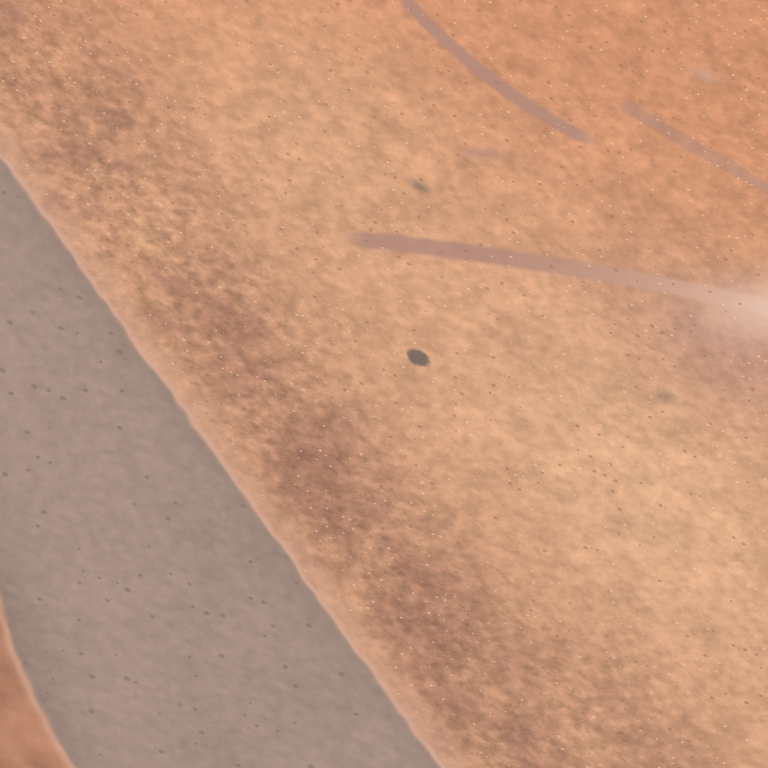
This texture is drawn by a WebGL 1 fragment shader. Its source:

```glsl
precision highp float;
// Weathered orange ground crossed by a slanted grey stone band with pale rims.
// Layered value noise makes the mottling; cell-scattered ellipses make the grit;
// bowed segments make the mauve streaks, and soft blobs tint broad regions.
uniform vec2 u_resolution;

const vec3 SAND = vec3(0.835, 0.630, 0.495);
const vec3 PALE_SAND = vec3(0.865, 0.675, 0.535);
const vec3 RUST = vec3(0.815, 0.565, 0.425);
const vec3 BROWN = vec3(0.645, 0.470, 0.390);
const vec3 MAUVE = vec3(0.700, 0.535, 0.485);
const vec3 STONE = vec3(0.650, 0.556, 0.508);
const vec3 STONE_SHADE = vec3(0.500, 0.430, 0.395);
const vec3 RIM = vec3(0.830, 0.660, 0.575);
const vec3 GLOW = vec3(0.910, 0.770, 0.690);
const vec3 PEBBLE = vec3(0.455, 0.405, 0.370);
const vec3 CHALK = vec3(0.930, 0.800, 0.690);
const float GRAIN_TILT = -0.45;
const float STREAK_WIDTH = 0.0095;

float hash(vec2 p) {
  vec3 q = fract(vec3(p.xyx) * 0.1031);
  q += dot(q, q.yzx + 33.33);
  return fract((q.x + q.y) * q.z);
}

float noise(vec2 p) {
  vec2 i = floor(p), f = fract(p);
  f = f * f * (3.0 - 2.0 * f);
  return mix(mix(hash(i), hash(i + vec2(1.0, 0.0)), f.x),
             mix(hash(i + vec2(0.0, 1.0)), hash(i + vec2(1.0)), f.x), f.y);
}

float fbm(vec2 p) {
  float sum = 0.0, amp = 0.5;
  for (int i = 0; i < 5; i++) {
    sum += amp * noise(p);
    p = mat2(1.6, 1.2, -1.2, 1.6) * p + 17.3;
    amp *= 0.56;
  }
  return sum / 1.07;
}

vec2 rotate(vec2 p, float a) {
  float c = cos(a), s = sin(a);
  return vec2(c * p.x + s * p.y, c * p.y - s * p.x);
}

// Soft elliptical spot: 1 at its centre, fading out past its radii.
float blob(vec2 p, vec2 centre, vec2 radii, float angle) {
  vec2 d = rotate(p - centre, angle) / radii;
  return exp(-dot(d, d));
}

// One randomly placed, randomly sized fleck in a share of the grid cells.
float flecks(vec2 p, float scale, float share, float seed) {
  vec2 q = p * scale + seed;
  vec2 id = floor(q);
  vec2 centre = 0.3 + 0.4 * vec2(hash(id + 3.1), hash(id + 8.7));
  vec2 d = (fract(q) - centre) * vec2(1.0, 1.6);
  float radius = mix(0.12, 0.30, hash(id + 5.9));
  return step(hash(id + 1.3), share) * (1.0 - smoothstep(radius * 0.4, radius, length(d)));
}

// Signed distance to the line a-b, positive on its upper right side.
float edgeSide(vec2 p, vec2 a, vec2 b) {
  vec2 d = normalize(b - a);
  return dot(p - a, vec2(-d.y, d.x));
}

// Tapered segment bent sideways by bow at its middle.
float streak(vec2 p, vec2 a, vec2 b, float bow, float width) {
  vec2 d = b - a;
  float t = dot(p - a, d) / dot(d, d);
  float off = abs(edgeSide(p, a, b) - bow * 4.0 * t * (1.0 - t));
  float ends = smoothstep(0.0, 0.07, t) * (1.0 - smoothstep(0.88, 1.0, t));
  float w = width * (0.45 + 0.55 * ends);
  return ends * (1.0 - smoothstep(w * 0.55, w * 1.15, off));
}

void main() {
  vec2 p = gl_FragCoord.xy / u_resolution;
  vec2 grain = rotate(p, GRAIN_TILT);
  float broad = fbm(p * 7.0 + 4.0);
  float mottle = fbm(grain * vec2(24.0, 36.0));
  float fine = fbm(grain * vec2(75.0, 125.0) + 9.0);
  float wobble = (noise(p * 45.0) - 0.5) * 0.005;
  float side = edgeSide(p, vec2(0.0, 0.798), vec2(0.573, 0.0)) + wobble;
  float corner = edgeSide(p, vec2(0.0, 0.219), vec2(0.098, 0.0)) + wobble
               + 0.010 * sin(p.y * 14.3);

  // Ground: broad tints, then the dirty belt beside the band.
  vec3 ground = mix(SAND, RUST, smoothstep(0.55, 1.05, p.y + 0.35 * (p.x - 0.5)) * 0.8);
  ground = mix(ground, PALE_SAND, 0.9 * blob(p, vec2(0.84, 0.36), vec2(0.30, 0.15), -0.75));
  ground = mix(ground, PALE_SAND, 0.5 * blob(p, vec2(0.42, 0.84), vec2(0.22, 0.15), -0.6));
  float belt = exp(-pow((side - 0.10) / 0.105, 2.0));
  belt = max(belt, 0.8 * blob(p, vec2(0.76, 0.07), vec2(0.20, 0.11), -0.5));
  float dirt = belt * smoothstep(0.28, 0.72, 0.5 * broad + 0.5 * mottle);
  dirt += 0.35 * blob(p, vec2(0.30, 0.55), vec2(0.10, 0.06), -0.8);
  dirt += 0.40 * blob(p, vec2(0.41, 0.36), vec2(0.09, 0.06), -0.8);
  ground = mix(ground, BROWN, clamp(dirt, 0.0, 0.9));
  ground = mix(ground, MAUVE, 0.6 * blob(p, vec2(0.96, 0.55), vec2(0.16, 0.075), -0.5));
  ground *= 1.0 + 0.16 * (mottle - 0.5) + (0.22 + 0.22 * belt) * (fine - 0.5);

  // Streaks and the pale glow at the right border.
  float lines = streak(p, vec2(0.515, 1.015), vec2(0.785, 0.808), -0.018, STREAK_WIDTH);
  lines = max(lines, 0.65 * streak(p, vec2(0.80, 0.872), vec2(1.06, 0.722), -0.003, STREAK_WIDTH));
  lines = max(lines, streak(p, vec2(0.435, 0.692), vec2(1.06, 0.586), 0.011, STREAK_WIDTH * 1.3));
  float fade = smoothstep(0.62, 0.95, p.x) * (1.0 - smoothstep(0.66, 0.72, p.y));
  ground = mix(ground, mix(MAUVE, RIM, fade), 0.8 * lines);
  ground = mix(ground, GLOW, 0.85 * blob(p, vec2(1.01, 0.597), vec2(0.085, 0.040), 0.0));

  // Grit and lone stones.
  ground = mix(ground, CHALK, 0.55 * flecks(grain, 95.0, 0.13, 2.0));
  ground = mix(ground, BROWN, 0.55 * flecks(grain, 65.0, 0.13, 31.0));
  float stone = length(rotate(p - vec2(0.545, 0.534), -0.5) / vec2(0.019, 0.011));
  ground = mix(ground, PEBBLE, 0.9 * (1.0 - smoothstep(0.65, 1.1, stone + 0.4 * (fine - 0.5))));
  ground = mix(ground, PEBBLE, 0.65 * blob(p, vec2(0.546, 0.757), vec2(0.012, 0.005), -0.5));
  ground = mix(ground, PEBBLE, 0.40 * blob(p, vec2(0.866, 0.483), vec2(0.015, 0.008), -0.3));
  ground = mix(ground, MAUVE, 0.60 * blob(p, vec2(0.63, 0.80), vec2(0.030, 0.008), -0.1));
  ground = mix(ground, RIM, 0.60 * blob(p, vec2(0.918, 0.902), vec2(0.022, 0.008), -0.4));

  // Grey band with pits and shaded borders.
  vec3 band = STONE * (1.0 + 0.10 * (broad - 0.5) + 0.14 * (fine - 0.5));
  band = mix(band, STONE_SHADE, 0.55 * flecks(grain, 48.0, 0.16, 12.0));
  band = mix(band, STONE_SHADE, 0.45 * exp(-abs(side) / 0.016) + 0.45 * exp(-abs(corner) / 0.025));

  // Join the surfaces and lay the pale rims on the seams.
  vec3 color = mix(band, ground, smoothstep(-0.002, 0.002, side));
  vec3 rust = mix(BROWN, RUST, 0.35) * (0.85 + 0.3 * mottle);
  color = mix(color, rust, 1.0 - smoothstep(-0.002, 0.002, corner));
  color = mix(color, RIM, 0.35 * exp(-pow((side - 0.014) / 0.016, 2.0)));
  color = mix(color, RIM, 0.8 * exp(-pow((side - 0.002) / 0.0042, 2.0)));
  color = mix(color, RIM, 0.65 * exp(-pow((corner + 0.004) / 0.006, 2.0)));
  gl_FragColor = vec4(color, 1.0);
}
```
